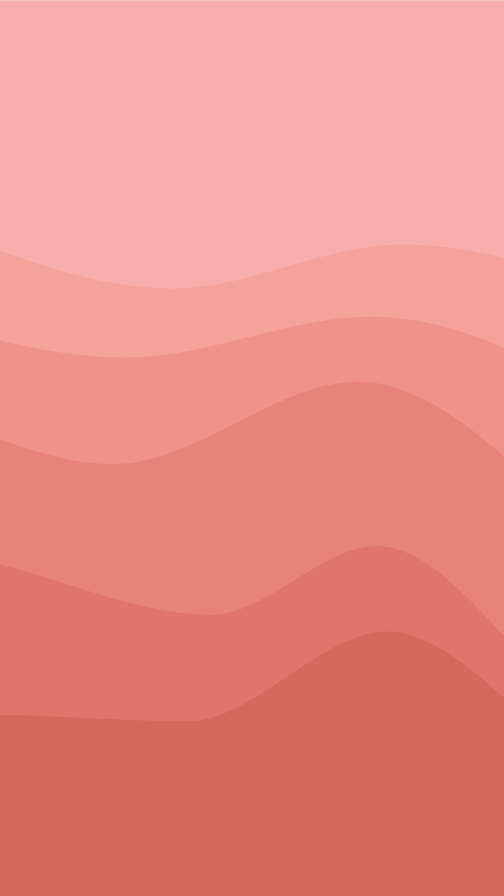
This background is drawn by a Shadertoy shader. Its source:

```glsl
const int WAVE_COUNT = 5;

const vec3 SKY_COLOR = vec3(0.969, 0.682, 0.675);
const vec3 RIM_COLOR = vec3(0.973, 0.745, 0.735);
const float RIM_WIDTH = 0.0015;

// Wave fills, from back to front
const vec3 WAVE_COLOR[WAVE_COUNT] = vec3[](
    vec3(0.957, 0.635, 0.604),
    vec3(0.937, 0.573, 0.537),
    vec3(0.910, 0.514, 0.475),
    vec3(0.878, 0.459, 0.424),
    vec3(0.843, 0.408, 0.361));

// Crest heights at the left edge, trough, peak and right edge
const vec4 WAVE_HEIGHT[WAVE_COUNT] = vec4[](
    vec4(0.720, 0.678, 0.727, 0.712),
    vec4(0.620, 0.601, 0.6465, 0.612),
    vec4(0.510, 0.482, 0.574, 0.491),
    vec4(0.370, 0.314, 0.3905, 0.290),
    vec4(0.202, 0.195, 0.295, 0.2215));

// Horizontal places of the trough and the peak
const vec2 WAVE_TURN[WAVE_COUNT] = vec2[](
    vec2(0.343, 0.796),
    vec2(0.250, 0.736),
    vec2(0.225, 0.711),
    vec2(0.419, 0.748),
    vec2(0.372, 0.768));

// Slopes where the crest meets the left and right edges
const vec2 EDGE_SLOPE[WAVE_COUNT] = vec2[](
    vec2(-0.203, -0.146),
    vec2(-0.135, -0.240),
    vec2(-0.210, -0.480),
    vec2(-0.140, -0.620),
    vec2(-0.005, -0.500));

// Cubic through two points (x, y) with a given slope at each
float hermite(float x, vec2 a, vec2 b, float slopeA, float slopeB) {
    float span = b.x - a.x;
    float t = (x - a.x) / span;
    float s = 1.0 - t;
    return mix(a.y, b.y, t * t * (3.0 - 2.0 * t))
         + span * t * s * (slopeA * s - slopeB * t);
}

// Smooth crest line, level at its trough and peak
float crest(float x, vec4 height, vec2 turn, vec2 slope) {
    vec2 trough = vec2(turn.x, height.y);
    vec2 peak = vec2(turn.y, height.z);
    if (x < trough.x) return hermite(x, vec2(0.0, height.x), trough, slope.x, 0.0);
    if (x < peak.x) return hermite(x, trough, peak, 0.0, 0.0);
    return hermite(x, peak, vec2(1.0, height.w), 0.0, slope.y);
}

// Antialiased coverage of the side where dist is positive
float coverage(float dist) {
    return clamp(0.5 + dist * iResolution.y, 0.0, 1.0);
}

void mainImage(out vec4 fragColor, in vec2 fragCoord) {
    vec2 uv = fragCoord / iResolution.xy;

    // Sky with a thin pale rim along the top
    vec3 color = mix(SKY_COLOR, RIM_COLOR, coverage(uv.y - 1.0 + RIM_WIDTH));

    // Layered waves
    for (int i = 0; i < WAVE_COUNT; i++) {
        float height = crest(uv.x, WAVE_HEIGHT[i], WAVE_TURN[i], EDGE_SLOPE[i]);
        color = mix(color, WAVE_COLOR[i], coverage(height - uv.y));
    }

    fragColor = vec4(color, 1.0);
}
```
